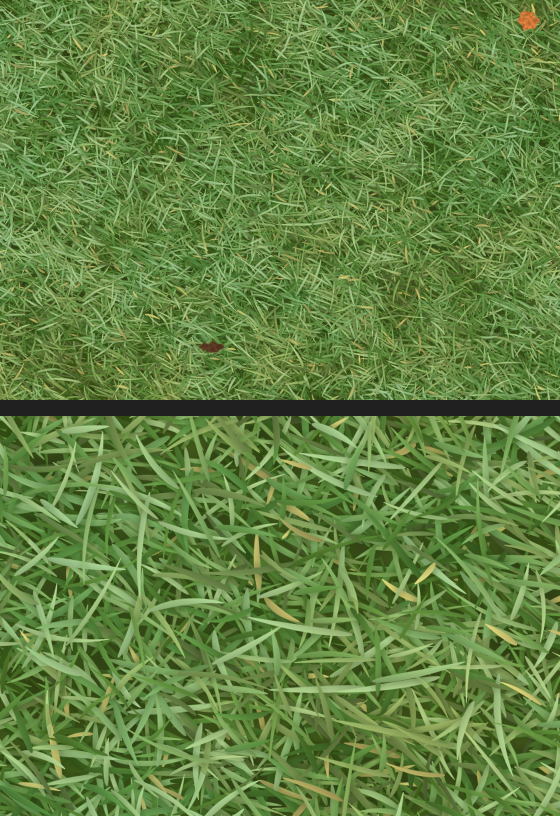
Top, the full canvas; bottom, a detail of the centre.
A Shadertoy shader for this texture:

```glsl
#define LAYERS 28
#define CELL 0.052
#define BLADE_WIDTH 0.058
#define SHADOW 0.18
#define STRAW_SHARE 0.05
#define OLIVE_SHARE 0.27
#define DARK_GREEN vec3(0.20, 0.31, 0.07)
#define MID_GREEN vec3(0.37, 0.56, 0.24)
#define PALE_GREEN vec3(0.62, 0.75, 0.48)
#define OLIVE vec3(0.45, 0.53, 0.29)
#define STRAW vec3(0.78, 0.74, 0.42)
#define SOIL vec3(0.22, 0.29, 0.09)

// Integer hash: three random values in 0..1
vec3 hash3(ivec3 seed) {
    uvec3 v = uvec3(seed) * 1664525u + 1013904223u;
    v.x += v.y * v.z; v.y += v.z * v.x; v.z += v.x * v.y;
    v ^= v >> 16u;
    v.x += v.y * v.z; v.y += v.z * v.x; v.z += v.x * v.y;
    return vec3(v & 0xffffu) / 65535.0;
}

float valueNoise(vec2 p, int seed) {
    ivec2 i = ivec2(floor(p));
    vec2 f = fract(p);
    f = f * f * (3.0 - 2.0 * f);
    float a = hash3(ivec3(i, seed)).x;
    float b = hash3(ivec3(i + ivec2(1, 0), seed)).x;
    float c = hash3(ivec3(i + ivec2(0, 1), seed)).x;
    float d = hash3(ivec3(i + ivec2(1, 1), seed)).x;
    return mix(mix(a, b, f.x), mix(c, d, f.x), f.y);
}

vec3 greenRamp(float tone) {
    vec3 c = mix(DARK_GREEN, MID_GREEN, clamp(tone * 2.0, 0.0, 1.0));
    return mix(c, PALE_GREEN, clamp(tone * 2.0 - 1.0, 0.0, 1.15));
}

// turf.x shifts the tone, turf.y the share of dry olive blades
vec3 bladeColor(vec3 rnd, float depth, vec2 turf) {
    float tone = mix(0.28, 0.82, depth) + 0.95 * (rnd.x - 0.5) + turf.x;
    vec3 c = greenRamp(tone);
    if (rnd.y < STRAW_SHARE) return STRAW * mix(0.8, 1.1, rnd.x);
    float olive = OLIVE_SHARE * (1.0 + 1.4 * turf.y);
    if (rnd.y < STRAW_SHARE + olive) return mix(c, OLIVE * (0.7 + 0.5 * tone), 0.85);
    // Some blades lean to a cooler green
    return c + vec3(-0.03, 0.0, 0.035) * (rnd.z - 0.5);
}

// Paints one curved, tapered blade over the ground; q is in cell units
void paintBlade(inout vec3 col, vec2 q, ivec3 id, float depth, vec2 turf, float pixel) {
    vec3 shape = hash3(id + ivec3(0, 0, 101));
    vec3 tint = hash3(id + ivec3(0, 0, 202));
    float angle = 6.28318 * shape.x;
    angle += 0.3 * sin(2.0 * angle - 2.2);
    vec2 dir = vec2(cos(angle), sin(angle));
    vec2 local = vec2(dot(q, dir), dot(q, vec2(-dir.y, dir.x)));

    float halfLength = mix(0.38, 0.9, shape.y * shape.y);
    if (tint.y < STRAW_SHARE) halfLength *= 0.62;
    float along = local.x / halfLength;
    if (abs(along) > 1.0) return;
    float bend = (shape.z - 0.5) * 0.32 * halfLength;
    float across = local.y - bend * (along * along - 0.4);

    // Shadow sinks the turf beside the blade into deep green
    float taper = sqrt(1.0 - along * along) * (0.8 - 0.3 * along);
    float halfWidth = BLADE_WIDTH * mix(0.65, 1.2, tint.z) * taper;
    float edge = abs(across) - halfWidth;
    float shadow = 1.0 - smoothstep(0.0, 2.2 * BLADE_WIDTH, edge);
    col = mix(col, 0.92 * DARK_GREEN, SHADOW * shadow * taper);

    float cover = 1.0 - smoothstep(-0.8 * pixel, 0.8 * pixel, edge);
    vec3 blade = bladeColor(tint, depth, turf);
    blade *= 1.0 + 0.1 * along + 0.06 * clamp(across / BLADE_WIDTH, -1.0, 1.0);
    col = mix(col, blade, cover);
}

// Ragged fallen leaf, lying on the turf
void paintLeaf(inout vec3 col, vec2 q, vec2 size, vec3 leafColor, float pixel) {
    float ragged = 0.8 * (valueNoise(q * 95.0, 9) - 0.5);
    float edge = (length(q / size) - 1.0 + ragged) * min(size.x, size.y);
    float grain = 0.8 + 0.4 * valueNoise(q * 210.0, 12);
    col = mix(col, leafColor * grain, 1.0 - smoothstep(-pixel, pixel, edge));
}

void mainImage(out vec4 fragColor, in vec2 fragCoord) {
    vec2 p = fragCoord / iResolution.y;
    float pixel = 1.0 / iResolution.y;

    // Broad patches of lighter, darker and drier turf
    float patchTone = 0.26 * (valueNoise(p * 4.0, 3) - 0.5)
                    + 0.38 * (valueNoise(p * 11.0, 5) - 0.5)
                    + 0.24 * (valueNoise(p * 23.0, 8) - 0.5);
    float dryness = valueNoise(p * 3.0 + 7.0, 6) + valueNoise(p * 12.0, 4) - 1.0;
    vec2 turf = vec2(patchTone, dryness);
    vec3 col = SOIL * mix(0.75, 1.25, valueNoise(p * 40.0, 7));

    // Blades stacked from the ground up
    for (int layer = 0; layer < LAYERS; layer++) {
        float depth = float(layer) / float(LAYERS - 1);
        vec2 grid = p / CELL + 17.0 * hash3(ivec3(layer, 31, 57)).xy;
        ivec2 cell = ivec2(floor(grid));
        for (int k = 0; k < 9; k++) {
            ivec2 home = cell + ivec2(k % 3, k / 3) - 1;
            ivec3 id = ivec3(home, layer * 307);
            vec2 q = grid - vec2(home) - hash3(id).xy;
            if (dot(q, q) < 1.0)
                paintBlade(col, q, id, depth, turf, pixel / CELL);
        }
    }

    col *= 1.0 + dryness * vec3(0.08, 0.0, -0.08);
    float aspect = iResolution.x / iResolution.y;
    paintLeaf(col, p - vec2(0.945 * aspect, 0.948), vec2(0.027, 0.02), vec3(0.80, 0.46, 0.22), pixel);
    paintLeaf(col, p - vec2(0.38 * aspect, 0.133), vec2(0.032, 0.012), vec3(0.34, 0.22, 0.13), pixel);
    fragColor = vec4(clamp(col, 0.0, 1.0), 1.0);
}
```
